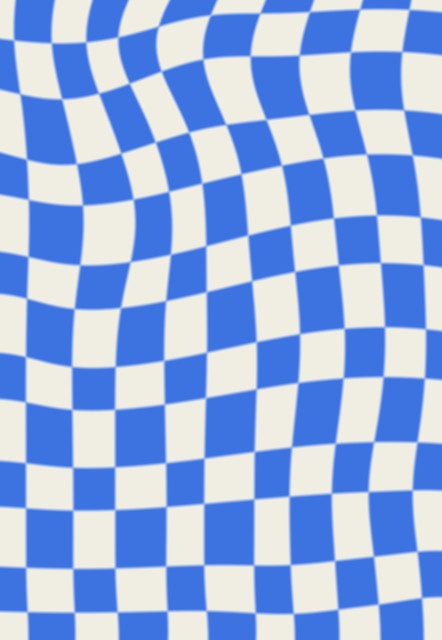
Give the GLSL for this pattern, as a WebGL 2 fragment shader.

```glsl
#version 300 es
precision highp float;
// A wavy blue and cream checkerboard, its grid lines bent by broad swells.
uniform vec2 u_resolution;
out vec4 fragColor;

const float PI = 3.14159265;

// Smooth hill of height 1 around a centre, in (line index, position along line)
float swell(vec2 q, vec2 centre, vec2 size) {
    vec2 d = (q - centre) / size;
    return exp(-dot(d, d));
}

// Horizontal place of upright line k at depth t below the top edge
float columnLine(float k, float t) {
    vec2 q = vec2(k, t);
    float bend = -90.0 * swell(q, vec2(5.2, 0.046 + 0.0078 * k), vec2(4.7, 0.117 + 0.0026 * k));
    bend -= 21.0 * swell(q, vec2(3.6, 0.052), vec2(1.4, 0.09));
    bend += 49.0 * swell(q, vec2(2.0, 0.345), vec2(1.48, 0.124));
    bend += 23.0 * swell(q, vec2(6.5, 0.534), vec2(2.6, 0.137));
    bend -= 24.0 * swell(q, vec2(8.5, 0.77), vec2(2.0, 0.11));
    // Alternate wide and narrow columns in the lower half
    bend += (14.0 - 8.5 * cos(PI * k)) * swell(q, vec2(4.0, 0.807), vec2(3.0, 0.286));
    bend += 11.0 * swell(q, vec2(4.0, 1.0), vec2(5.0, 0.07));
    return 0.058 + 0.0996 * k + 0.001 * bend;
}

// Depth of level line k at distance s from the left edge
float rowLine(float k, float s) {
    vec2 q = vec2(k, s);
    float tilt = 40.0 * exp(-pow(abs(k - 3.5) / 5.5, 2.0));
    float bend = tilt * cos(4.52 * (s - 0.17));
    // Alternate tall and short rows
    bend += 5.9 * cos(PI * k) + 0.5 * k - 1.3;
    bend -= 29.0 * swell(q, vec2(0.8, 0.45), vec2(1.6, 0.17));
    bend += 16.0 * swell(q, vec2(1.6, 0.13), vec2(1.0, 0.13));
    bend -= 17.0 * swell(q, vec2(5.5, 0.02), vec2(2.5, 0.11));
    bend += 14.0 * swell(q, vec2(10.6, 0.66), vec2(1.0, 0.15));
    bend -= 13.0 * swell(q, vec2(11.0, 1.0), vec2(2.0, 0.11));
    return 0.0365 + 0.0833 * k + 0.001 * bend;
}

// Runs from -1 to 1 across a soft edge
float softSign(float d) {
    return 2.0 * smoothstep(-0.0055, 0.0055, d) - 1.0;
}

void main() {
    vec2 p = gl_FragCoord.xy / u_resolution;
    p.y = 1.0 - p.y;
    float aspect = u_resolution.y / u_resolution.x;

    // Each line crossed flips the colour
    float check = 1.0;
    for (int i = 0; i < 12; i++) {
        float k = float(i);
        check *= softSign(p.x - columnLine(k, p.y));
        check *= softSign((p.y - rowLine(k, p.x)) * aspect);
    }

    vec3 blue = vec3(0.24, 0.45, 0.88);
    vec3 cream = vec3(0.94, 0.93, 0.89);
    vec3 color = mix(blue, cream, 0.5 + 0.5 * check);
    // Faint cool glow where the two colours meet
    color += vec3(0.0, 0.01, 0.03) * (1.0 - check * check);
    fragColor = vec4(color, 1.0);
}
```
